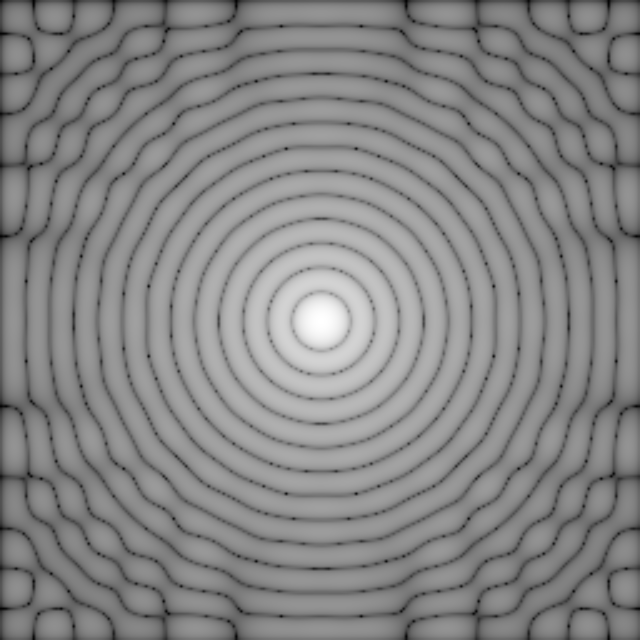
Reproduce this background procedurally as a Shadertoy shader.

```glsl
const float TAU = 6.28318531;
const float GRID = 256.0;        // spectrum samples across the canvas
const float DISC_RADIUS = 13.25; // aperture radius in lattice steps
const float EDGE_WIDTH = 1.0;    // soft rim of the aperture
const float RANGE_DB = 100.0;    // decibels from black to white

// Opacity of a disc with a linear soft rim
float discCoverage(vec2 point, float radius, float rim) {
    return clamp((radius - length(point)) / rim + 0.5, 0.0, 1.0);
}

// Fourier transform of the disc, summed over one quadrant, 1 at zero frequency
float discSpectrum(vec2 frequency, float radius, float rim) {
    vec2 angle = TAU * frequency;
    float reach = radius + 0.5 * rim;
    float total = 0.0;
    for (float y = 0.5; y < reach; y += 1.0) {
        float row = 0.0;
        float rowEnd = sqrt(reach * reach - y * y);
        for (float x = 0.5; x < rowEnd; x += 1.0) {
            row += discCoverage(vec2(x, y), radius, rim) * cos(angle.x * x);
        }
        total += row * cos(angle.y * y);
    }
    return 8.0 * total / (0.5 * TAU * radius * radius) * 0.5;
}

// Decibel brightness of one spectrum sample
float sampleTone(vec2 cell) {
    vec2 frequency = clamp(cell, vec2(0.3), vec2(GRID - 1.0)) / GRID - 0.5;
    float amplitude = abs(discSpectrum(frequency, DISC_RADIUS, EDGE_WIDTH));
    float decibels = 20.0 * log(max(amplitude, 1e-5)) / log(10.0);
    return clamp(1.0 + decibels / RANGE_DB, 0.0, 1.0);
}

// Linear blend of the four nearest samples
float smoothTone(vec2 position) {
    vec2 cell = floor(position);
    vec2 blend = position - cell;
    float upper = mix(sampleTone(cell), sampleTone(cell + vec2(1.0, 0.0)), blend.x);
    float lower = mix(sampleTone(cell + vec2(0.0, 1.0)), sampleTone(cell + 1.0), blend.x);
    return mix(upper, lower, blend.y);
}

void mainImage(out vec4 fragColor, in vec2 fragCoord) {
    vec2 uv = fragCoord / iResolution.xy;
    uv.y = 1.0 - uv.y; // sample rows run downwards
    fragColor = vec4(vec3(smoothTone(uv * GRID - 0.5)), 1.0);
}
```
